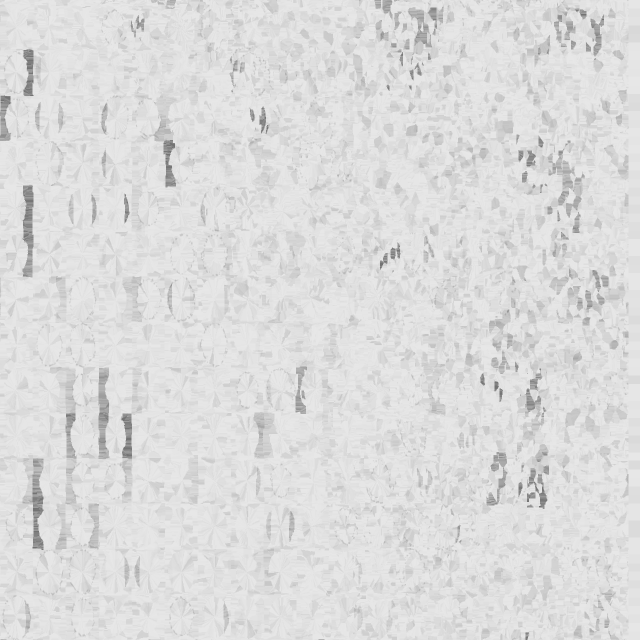
This texture is drawn by a three.js fragment shader. Its source:

```glsl
// Draws pale grey tiles of fanned facets with dark crescents, splintering to the upper right.
varying vec2 vUv;

const vec2 TILES = vec2(19.4, 14.1);      // tiles across and up
const vec2 SHARDS = vec2(85.0, 62.0);     // splinters across and up
const vec2 SCATTER = vec2(0.045, 0.03);   // how far splinters stray
const float PAPER = 0.905;                // lightest grey
const float FACET_DEPTH = 0.085;
const float STREAK_DEPTH = 0.04;
const float CRESCENT_DEPTH = 0.36;
const float SHARD_DEPTH = 0.13;
const float RIM_DEPTH = 0.12;
const float MARGIN = 0.982;               // start of the plain right strip
const float SAMPLE_STEP = 0.0005;         // edge smoothing offset

float hash(vec3 p) {
  p = fract(p * vec3(0.1031, 0.1030, 0.0973));
  p += dot(p, p.yzx + 33.33);
  return fract((p.x + p.y) * p.z);
}

float gradientDot(vec2 corner, vec2 offset) {
  float a = 6.2832 * hash(vec3(corner, 7.0));
  return dot(vec2(cos(a), sin(a)), offset);
}

float gradientNoise(vec2 p) {
  vec2 i = floor(p), f = fract(p);
  vec2 u = f * f * f * (f * (f * 6.0 - 15.0) + 10.0);
  vec2 e = vec2(1.0, 0.0);
  return mix(mix(gradientDot(i, f), gradientDot(i + e, f - e), u.x),
             mix(gradientDot(i + e.yx, f - e.yx), gradientDot(i + 1.0, f - 1.0), u.x), u.y);
}

// Identity of the nearest blocky splinter
vec2 shardId(vec2 p) {
  vec2 base = floor(p), best = base;
  float nearest = 9.0;
  for (int y = -1; y <= 1; y++) {
    for (int x = -1; x <= 1; x++) {
      vec2 id = base + vec2(float(x), float(y));
      vec2 d = abs(id + vec2(hash(vec3(id, 1.0)), hash(vec3(id, 2.0))) - p);
      float dist = max(d.x, d.y) + 0.25 * min(d.x, d.y);
      if (dist < nearest) { nearest = dist; best = id; }
    }
  }
  return best;
}

// Darkness of one tile: inner fan, corner fans, streaks and side crescents
float tileShade(vec2 p, float splinter) {
  vec2 grid = p * TILES;
  vec2 tile = floor(grid);
  vec2 q = fract(grid) - 0.5;
  float kind = hash(vec3(tile, 3.0));
  float jag = 0.035 * gradientNoise(grid * 9.0);
  float radius = length(q * vec2(1.15, 0.95)) + jag;
  float rim = mix(0.33, 0.47, kind);
  float outer = step(rim, radius);
  bool atSide = abs(q.x) > abs(q.y) * 0.8;

  // Fan angle about the centre or the nearest corner, or level bands
  vec2 arm = outer > 0.5 ? q - 0.5 * sign(q) : q;
  float turn = atan(arm.y, arm.x) / 6.2832 + 0.5;
  float bands = hash(vec3(tile, 4.0));
  if (atSide && (outer > 0.5 || bands > 0.6 - 0.4 * splinter)) turn = q.y * 0.6 + 0.5;
  turn += 0.035 * gradientNoise(vec2(turn * 9.0, kind * 50.0));
  float zone = outer * 200.0 + step(0.0, q.x) * 400.0;
  float facet = hash(vec3(tile, 20.0 + zone + floor(turn * 17.0)));
  float streak = hash(vec3(tile, 50.0 + zone + floor(turn * 76.0)));
  float shade = FACET_DEPTH * pow(facet, 5.5) + STREAK_DEPTH * pow(streak, 4.0);

  // Dark crescents gather in loose clusters
  float side = step(0.0, q.x);
  float cluster = 0.12 * gradientNoise(p * 7.0 + 3.0);
  float dark = CRESCENT_DEPTH * pow(clamp(hash(vec3(tile, 5.0 + side)) + cluster, 0.0, 1.0), 11.0);
  float lens = step(length((q - vec2(0.14 * sign(q.x), 0.0)) * vec2(1.2, 0.85)), 0.34);
  float crescent = kind > 0.65 ? lens * step(0.28, abs(q.x)) : outer * step(0.2, abs(q.x));
  shade += dark * crescent * (0.7 + 0.5 * streak);

  // Broken dark rim around a few fans
  float rimLine = 1.0 - smoothstep(0.012, 0.028, abs(radius - rim));
  float speckle = smoothstep(-0.1, 0.25, gradientNoise(grid * 16.0));
  shade += RIM_DEPTH * rimLine * speckle * step(0.8, hash(vec3(tile, 9.0)));
  return shade;
}

float grey(vec2 p) {
  float band = hash(vec3(floor(p.y * 75.0), 1.0, 8.0));
  if (p.x > MARGIN) return PAPER - 0.06 * band * band;
  float splinter = smoothstep(0.4, 1.05, p.x + 0.45 * p.y * p.y);
  vec2 id = shardId(p * SHARDS);
  vec2 stray = vec2(hash(vec3(id, 11.0)), hash(vec3(id, 12.0))) - 0.5;
  vec2 moved = p + stray * (SCATTER * splinter + 0.0025);
  float tint = SHARD_DEPTH * pow(hash(vec3(id, 13.0)), 8.0) * (0.25 + 0.75 * splinter);
  return max(PAPER - tileShade(moved, splinter) - tint, 0.45);
}

void main() {
  float sum = 0.0;
  for (int y = 0; y < 2; y++) {
    for (int x = 0; x < 2; x++) {
      sum += grey(vUv + (vec2(float(x), float(y)) - 0.5) * SAMPLE_STEP * 2.0);
    }
  }
  gl_FragColor = vec4(vec3(sum * 0.25), 1.0);
}
```
